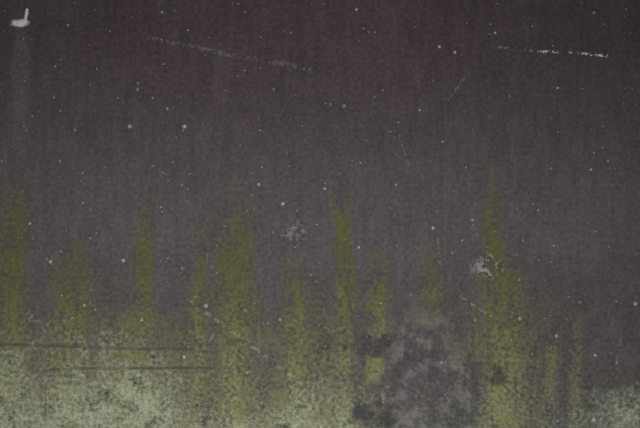
Give the GLSL for this texture, as a Shadertoy shader.

```glsl
// Weathered dark plaster wall with rising moss streaks, pale lime at the foot, chips and scratches.
const vec3 WALL_TOP = vec3(0.25, 0.217, 0.225);
const vec3 WALL_MID = vec3(0.315, 0.293, 0.303);
const vec3 DAMP = vec3(0.28, 0.275, 0.285);
const vec3 MOSS_DARK = vec3(0.32, 0.325, 0.205);
const vec3 MOSS_LIGHT = vec3(0.46, 0.47, 0.325);
const vec3 LIME = vec3(0.56, 0.57, 0.48);
const vec3 CHIP = vec3(0.68, 0.69, 0.68);

// Moss columns: centre x, half width, top height
const vec3 COLUMNS[14] = vec3[14](
  vec3(0.03, 0.038, 0.62), vec3(0.165, 0.05, 0.48), vec3(0.34, 0.026, 0.57),
  vec3(0.3, 0.055, 0.35), vec3(0.465, 0.02, 0.52), vec3(0.55, 0.046, 0.58),
  vec3(0.688, 0.026, 0.45), vec3(0.805, 0.025, 0.62), vec3(0.885, 0.03, 0.46),
  vec3(1.005, 0.026, 0.46), vec3(1.157, 0.021, 0.63), vec3(1.17, 0.058, 0.46),
  vec3(1.285, 0.02, 0.37), vec3(1.345, 0.014, 0.38));

vec2 hash2(vec2 p) {
  vec3 q = fract(p.xyx * vec3(0.1031, 0.103, 0.0973));
  q += dot(q, q.yzx + 33.33);
  return fract((q.xx + q.yz) * q.zy);
}

float gradDot(vec2 cell, vec2 corner, vec2 f) {
  float angle = 6.2832 * hash2(cell + corner).x;
  return dot(vec2(cos(angle), sin(angle)), f - corner);
}

float gradientNoise(vec2 p) {
  vec2 i = floor(p), f = p - i, u = f * f * (3.0 - 2.0 * f);
  float low = mix(gradDot(i, vec2(0, 0), f), gradDot(i, vec2(1, 0), f), u.x);
  float high = mix(gradDot(i, vec2(0, 1), f), gradDot(i, vec2(1, 1), f), u.x);
  return 1.4 * mix(low, high, u.y);
}

float fbm(vec2 p) {
  float sum = 0.0, amp = 0.5;
  for (int i = 0; i < 5; i++) {
    sum += amp * gradientNoise(p);
    p = mat2(1.6, 1.2, -1.2, 1.6) * p + 17.3;
    amp *= 0.55;
  }
  return sum;
}

float blob(vec2 p, vec2 centre, vec2 radius, float rough) {
  return 1.0 - smoothstep(0.5, 1.2, length((p - centre) / radius) + rough);
}

// Line between ends.xy and ends.zw
float stroke(vec2 p, vec4 ends, float width, float pixel) {
  vec2 ap = p - ends.xy, ab = ends.zw - ends.xy;
  float d = length(ap - ab * clamp(dot(ap, ab) / dot(ab, ab), 0.0, 1.0));
  return 1.0 - smoothstep(width * 0.3, width + pixel, d);
}

// Short faint scratches at scattered places
float scrapes(vec2 p, float pixel) {
  float sum = 0.0;
  for (float i = 0.0; i < 18.0; i++) {
    vec2 a = hash2(vec2(i, 4.7)) * vec2(1.5, 0.8), h = hash2(vec2(i, 19.3));
    vec2 b = a + (h - 0.5) * vec2(0.14, 0.16);
    sum = max(sum, h.x * stroke(p, vec4(a, b), 0.0015, pixel));
  }
  return sum;
}

float specks(vec2 p, float scale, float density, float rough, float pixel) {
  vec2 cell = floor(p * scale), rnd = hash2(cell + 71.0);
  vec2 offset = fract(p * scale) - 0.25 - 0.5 * hash2(cell + 9.0);
  float radius = mix(0.02, 0.09, rnd.y * rnd.y), d = length(offset) * (1.0 + rough);
  float spot = 1.0 - smoothstep(radius * 0.3, radius + pixel * scale, d);
  return spot * step(rnd.x, density) * (0.25 + 0.75 * rnd.y);
}

float mossColumns(vec2 p, float wobble, float streak) {
  float cover = 0.0;
  for (int i = 0; i < 14; i++) {
    vec3 c = COLUMNS[i];
    float side = abs(p.x - c.x + wobble * 0.025) / c.y;
    float body = 1.0 - smoothstep(0.4, 1.6, side + streak);
    cover = max(cover, body * smoothstep(-0.02, 0.2, c.z - p.y + streak * 0.12));
  }
  return cover;
}

void mainImage(out vec4 fragColor, in vec2 fragCoord) {
  float px = 1.0 / iResolution.y;
  vec2 p = fragCoord * px;
  float cloud = fbm(p * 5.0), rough = fbm(p * 22.0 + 40.0);
  float streak = fbm(p * vec2(52, 8)), grain = fbm(p * 110.0);

  // Painted wall with a pale run at the upper left
  vec3 col = mix(WALL_MID, WALL_TOP, smoothstep(0.42, 0.98, p.y + cloud * 0.1));
  col = mix(col, DAMP, 0.6 * smoothstep(0.35, 0.05, p.y + cloud * 0.15));
  col += 0.03 * streak + 0.025 * cloud;
  col += 0.035 * blob(p, vec2(0.05, 0.82), vec2(0.025, 0.18), streak);

  // Moss, thinned around the bare patch and at the right
  float bare = blob(p, vec2(0.97, 0.1), vec2(0.16, 0.2), cloud + rough * 0.5);
  float right = smoothstep(1.2, 1.32, p.x);
  float ground = 0.75 * smoothstep(0.4, 0.1, p.y + streak * 0.15 + cloud * 0.2);
  float moss = max(mossColumns(p, cloud, streak + rough * 0.6), ground * (1.0 - 0.65 * right));
  moss *= (1.0 - 0.85 * bare) * (1.0 - 0.35 * right);
  moss *= clamp(0.78 + 0.8 * rough + 0.7 * streak + 0.8 * grain, 0.0, 1.0);
  col = mix(col, mix(MOSS_DARK, MOSS_LIGHT, smoothstep(0.42, 0.0, p.y)), moss);

  // Lime bloom along the bottom
  float top = mix(0.22, 0.09, smoothstep(0.3, 0.5, p.x));
  top = mix(top, 0.12, smoothstep(1.3, 1.45, p.x));
  float lime = smoothstep(top + 0.03, top - 0.13, p.y + cloud * 0.14 + rough * 0.22);
  lime *= 1.0 - 0.7 * smoothstep(0.8, 0.87, p.x) * smoothstep(1.38, 1.28, p.x);
  col = mix(col, LIME, clamp(lime * (0.72 + rough + 0.6 * grain), 0.0, 1.0));
  col += 0.09 * bare * smoothstep(-0.1, 0.3, rough);

  // Dark stains and cracks
  float torn = cloud + rough * 1.3;
  float stain = blob(p, vec2(0.88, 0.18), vec2(0.06, 0.045), torn);
  stain = max(stain, blob(p, vec2(0.9, 0.03), vec2(0.065, 0.04), torn));
  stain = max(stain, blob(p, vec2(1.16, 0.115), vec2(0.022, 0.028), torn));
  vec2 bent = p + 0.007 * vec2(rough, cloud);
  float crack = stroke(bent, vec4(0, 0.195, 0.45, 0.183), 0.004, px);
  crack = max(crack, stroke(bent, vec4(0.12, 0.14, 0.5, 0.14), 0.003, px));
  crack = max(crack, stroke(bent, vec4(0.81, 0.33, 0.84, 0.17), 0.004, px));
  crack *= smoothstep(-0.4, 0.3, rough + grain);
  col = mix(col, DAMP * 0.9, max(0.7 * stain, 0.7 * crack));

  // Scratches, scuffs and chips
  float worn = smoothstep(-0.3, 0.25, rough + grain);
  float mark = stroke(bent, vec4(1.16, 0.889, 1.42, 0.868), 0.003, px);
  mark *= mix(0.25, 0.9, smoothstep(1.18, 1.28, p.x));
  mark = max(mark, 0.15 * stroke(bent, vec4(0.35, 0.91, 0.74, 0.835), 0.006, px));
  mark = max(mark, 0.22 * stroke(bent, vec4(0.44, 0.3, 0.7, 0.11), 0.004, px));
  mark = max(mark, 0.45 * blob(p, vec2(1.14, 0.378), vec2(0.04, 0.028), streak));
  mark = max(mark, 0.25 * blob(p, vec2(0.69, 0.455), vec2(0.028, 0.024), torn));
  mark = max(mark, 0.25 * scrapes(bent, px));
  float chip = blob(p, vec2(0.046, 0.947), vec2(0.02, 0.011), rough);
  chip = max(chip, stroke(bent, vec4(0.058, 0.945, 0.063, 0.977), 0.004, px));
  float dots = specks(p, 22.0, 0.12, rough, px);
  dots = max(dots, 0.6 * specks(p + 3.7, 60.0, 0.1, rough, px));
  col = mix(col, CHIP, max(mark * worn, max(chip, 0.75 * dots)));

  // Surface grain and edge falloff
  col *= 1.0 + 0.2 * grain + 0.08 * rough;
  vec2 edge = p - vec2(0.68, 0.32);
  fragColor = vec4(col * (1.04 - 0.25 * dot(edge, edge)), 1.0);
}
```
